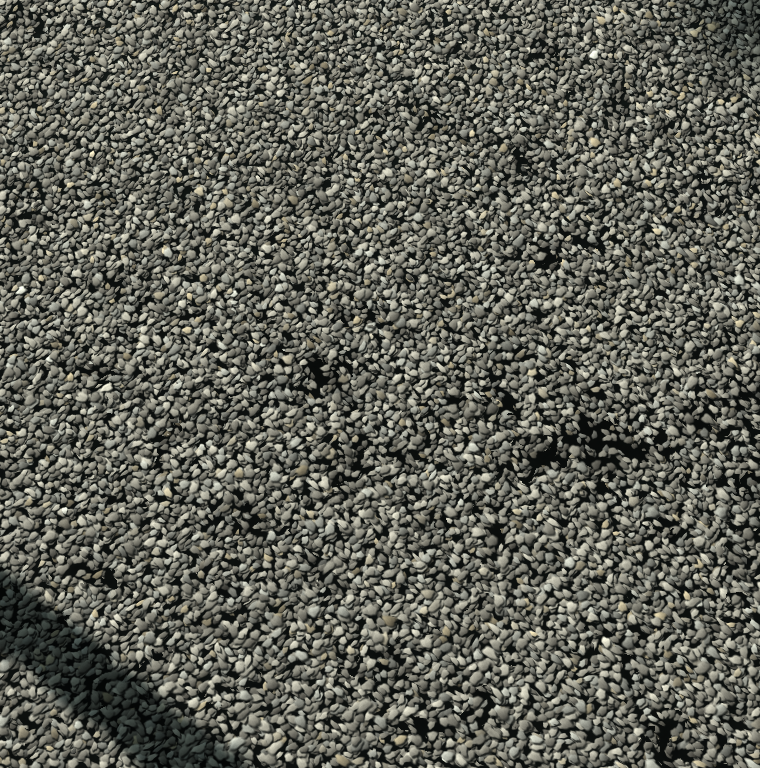
Reproduce this texture procedurally as a Shadertoy shader.

```glsl
const vec3 GAP_COLOR = vec3(0.047, 0.060, 0.054);
const vec3 STONE_TINT = vec3(1.0, 0.99, 0.90);
const vec3 OCHRE_TINT = vec3(1.12, 1.02, 0.76);
const vec3 SHADE_TINT = vec3(0.34, 0.39, 0.40);
const vec2 LIGHT_DIR = vec2(-0.64, 0.77);

vec3 hash3(vec2 p) {
    vec3 q = fract(p.xyx * vec3(0.1031, 0.1030, 0.0973));
    q += dot(q, q.yxz + 33.33);
    return fract((q.xxy + q.yzz) * q.zyx);
}

// Layered, rotated sines, roughly -1 to 1
float waves(vec2 p) {
    float sum = 0.0, amp = 0.5;
    for (int i = 0; i < 4; i++) {
        sum += amp * sin(p.x + 1.3 * sin(p.y * 0.8)) * sin(p.y + 1.1 * sin(p.x * 0.7));
        p = mat2(1.2, 1.4, -1.4, 1.2) * p + 2.7;
        amp *= 0.7;
    }
    return sum;
}

// Soft coverage of one rounded, lumpy chip
float chip(vec2 d, float radius, float aspect, float angle, float lump) {
    float c = cos(angle), s = sin(angle);
    vec2 q = mat2(c, -s, s, c) * d / (radius * vec2(1.0, aspect));
    float a = atan(q.y, q.x + 1e-5);
    float rim = 1.0 + 0.10 * sin(3.0 * a + lump) + 0.06 * sin(5.0 * a - lump);
    return 1.0 - smoothstep(0.68, 1.25, length(q) / rim);
}

// Paints one scattered layer of chips, each with its cast shadow
vec3 paintStones(vec3 col, vec2 p, float seed, float density, vec2 radii, float gain) {
    vec2 cell = floor(p);
    for (int j = -1; j <= 1; j++) {
        for (int i = 1; i >= -1; i--) {
            vec2 id = cell + vec2(i, j);
            vec3 place = hash3(id + seed);
            vec3 form = hash3(id + seed + 57.0);
            vec3 look = hash3(id + seed + 131.0);
            if (place.z > density) continue;

            vec2 d = p - id - place.xy;
            float radius = mix(radii.x, radii.y, form.x);
            float aspect = mix(0.55, 0.95, form.y);
            float angle = (form.z - 0.5) * 2.7;
            float lump = 6.28 * look.z;

            float shadow = chip(d + LIGHT_DIR * 0.20, radius, aspect, angle, lump);
            col = mix(col, GAP_COLOR, 0.80 * shadow);

            float tone = mix(0.44, 0.78, look.x);
            tone += 0.19 * dot(d, LIGHT_DIR) / radius;
            tone += 0.22 * smoothstep(0.985, 1.0, look.y);
            vec3 tint = mix(STONE_TINT, OCHRE_TINT, 0.6 * smoothstep(0.90, 1.0, look.z));
            tint = mix(tint, vec3(0.95, 1.0, 0.96), 0.4 * step(look.z, 0.2));
            float body = chip(d, radius, aspect, angle, lump);
            col = mix(col, gain * tone * tint, body);
        }
    }
    return col;
}

// Soft band around the line through a point with the given slope
float band(vec2 uv, vec2 through, float slope, float width) {
    float d = (uv.y - through.y - slope * (uv.x - through.x)) / width;
    return exp(-d * d);
}

void mainImage(out vec4 fragColor, in vec2 fragCoord) {
    vec2 uv = fragCoord / iResolution.y;
    float depth = 1.0 + 0.5 * uv.y;

    // Ground plane: chips shrink toward the top
    vec2 ground = vec2((uv.x - 0.5) * depth, uv.y + 0.25 * uv.y * uv.y) * 56.0 + 150.0;
    ground += 0.13 * vec2(sin(ground.y * 2.3), sin(ground.x * 2.1));

    // Hollows where chips are sparse
    float patches = waves(uv * vec2(22.0, 27.0));
    float trench = band(uv, vec2(0.45, 0.49), -0.20, 0.07) * smoothstep(0.1, 0.7, uv.x);
    float lowerRight = smoothstep(0.1, 0.9, uv.x) * (1.0 - smoothstep(0.2, 0.7, uv.y));
    float corner = 1.0 - smoothstep(0.03, 0.17, distance(uv, vec2(1.0, 1.0)));
    float hollow = smoothstep(0.15, 1.0, 0.8 * patches + 0.5 * trench + 0.15 * lowerRight);

    // Dim bed, fine chips, then coarse chips on top
    vec3 bed = GAP_COLOR * mix(1.0, 1.6, smoothstep(0.5, 1.0, uv.y));
    vec3 col = paintStones(bed, ground * 1.50, 29.0, 1.0 - 0.80 * hollow, vec2(0.42, 0.55), 0.80);
    col = paintStones(col, ground * 1.38, 11.0, 0.97 - 0.60 * hollow, vec2(0.40, 0.55), 1.0);
    col = paintStones(col, ground, 83.0, 0.52 - 0.18 * hollow, vec2(0.30, 0.52), 1.04);

    // Cast shade: diagonal band at lower left, dim upper corner
    float across = uv.y + 0.80 * uv.x + 0.012 * waves(uv * 30.0);
    float shade = smoothstep(0.135, 0.165, across) * (1.0 - smoothstep(0.25, 0.28, across));
    shade *= 1.0 - smoothstep(0.30, 0.38, uv.x);
    shade = max(shade, 0.75 * corner);
    col *= mix(vec3(1.0), SHADE_TINT, shade);
    col *= 1.0 - 0.28 * hollow;

    // Fine surface grain
    col *= 1.0 + 0.08 * waves(ground * 5.0);
    fragColor = vec4(clamp(col, 0.0, 1.0), 1.0);
}
```
